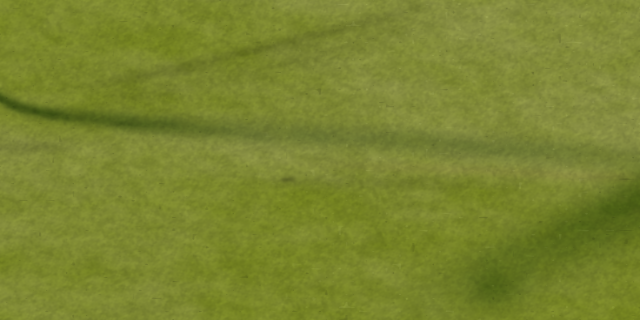
A Shadertoy shader for this texture:

```glsl
// A sunlit grassy slope with a shaded ditch, faint tracks and a soft corner shadow.

float hash(vec2 p) {
    vec3 q = fract(vec3(p.xyx) * 0.1031);
    q += dot(q, q.yzx + 33.33);
    return fract((q.x + q.y) * q.z);
}

float noise(vec2 p) {
    vec2 cell = floor(p), f = fract(p);
    f = f * f * (3.0 - 2.0 * f);
    return mix(mix(hash(cell), hash(cell + vec2(1, 0)), f.x),
               mix(hash(cell + vec2(0, 1)), hash(cell + vec2(1, 1)), f.x), f.y);
}

float fbm(vec2 p) {
    float sum = 0.0, amp = 0.5;
    for (int i = 0; i < 4; i++) {
        sum += amp * noise(p);
        p = mat2(1.6, 1.2, -1.2, 1.6) * p + 7.3;
        amp *= 0.5;
    }
    return sum / 0.9375;
}

// Soft bell profile, one at zero
float bell(float d, float width) {
    d /= width;
    return exp(-d * d);
}

void mainImage(out vec4 fragColor, in vec2 fragCoord) {
    vec2 p = fragCoord / iResolution.y;
    p.x *= 2.0 * iResolution.y / iResolution.x;

    // Broad patches, stretched along the slope
    float patches = fbm(vec2(p.x * 4.0, p.y * 11.0 + p.x) + 3.0) - 0.5;
    float tufts = fbm(vec2(p.x * 17.0, p.y * 30.0 + p.x * 4.0) + 19.0) - 0.5;
    vec2 q = p + 0.016 * vec2(tufts, patches);

    // Lush grass against paler, drier grass
    float dry = 0.22
        + 0.6 * smoothstep(0.3, 1.3, q.x) * smoothstep(0.35, 0.62, q.y)
        + 0.4 * bell(q.y - 0.57 + 0.04 * q.x, 0.11)
        + 0.28 * smoothstep(1.1, 0.1, q.x) * smoothstep(0.62, 0.45, q.y)
        + 0.9 * patches + 0.5 * tufts;
    vec3 color = mix(vec3(0.455, 0.512, 0.125), vec3(0.525, 0.555, 0.25),
                     clamp(dry, 0.0, 1.1));

    // Brownish terrace below the ditch, with a thin crease under it
    float terrace = bell(q.y - 0.525 + 0.04 * q.x, 0.018) * smoothstep(0.7, 1.5, q.x);
    color = mix(color, vec3(0.54, 0.53, 0.25), 0.45 * terrace);
    float crease = bell(q.y - 0.455 + 0.025 * q.x, 0.02) * smoothstep(0.75, 0.95, q.x);
    color *= 1.0 - 0.07 * crease * smoothstep(1.9, 1.3, q.x);

    // Faint tracks climbing to the right
    float track = q.y - 0.69 - 0.14 * q.x - 0.06 * q.x * q.x;
    float trackFade = smoothstep(0.1, 0.45, q.x) * smoothstep(1.55, 1.0, q.x);
    color *= 1.0 - trackFade * (0.13 * bell(track, 0.02) + 0.06 * bell(track + 0.06, 0.03));

    // Ditch: dark and narrow on the left, wide and weak on the right
    float ditch = q.y - 0.645 + 0.07 * q.x - 0.05 * exp(-12.0 * q.x);
    float ditchWidth = mix(0.022, 0.036, smoothstep(0.1, 1.1, q.x));
    float ditchDepth = mix(0.92, 0.6, smoothstep(0.3, 0.9, q.x))
        * mix(1.0, 0.65, smoothstep(1.5, 2.0, q.x));
    vec3 ditchColor = mix(vec3(0.25, 0.325, 0.08), vec3(0.36, 0.415, 0.165),
                          smoothstep(0.2, 1.0, q.x));
    color = mix(color, ditchColor, ditchDepth * bell(ditch, ditchWidth) * (1.0 + tufts));
    float sidePatch = bell(q.y - 0.545, 0.018) * smoothstep(0.28, 0.12, q.x);
    color *= 1.0 - 0.12 * sidePatch;

    // Soft shadow falling across the lower right
    float across = q.y - 0.04 - 0.42 * (q.x - 1.2);
    float shadow = 0.72 * bell(across, across > 0.0 ? 0.075 : 0.13)
        * smoothstep(1.1, 1.9, q.x);
    shadow += 0.5 * bell(length((q - vec2(1.55, 0.1)) * vec2(0.8, 1.0)), 0.065);
    shadow += 0.25 * bell(length(q - vec2(2.0, 0.37)), 0.1);
    color = mix(color, vec3(0.28, 0.36, 0.075),
                clamp(shadow * (1.0 + 0.9 * tufts), 0.0, 0.95));

    // Fine slanted grass grain
    vec2 blade = mat2(0.9, -0.4, 0.4, 0.9) * p;
    float grain = 0.6 * noise(blade * vec2(75.0, 100.0))
        + 0.4 * noise(blade * vec2(140.0, 165.0) + 41.0) - 0.5;
    color *= 1.0 + 0.17 * grain + 0.1 * tufts;

    // Sparse pale flecks and small dark hollows
    float speck = noise(p * vec2(48.0, 75.0) + 90.0);
    color += 0.045 * smoothstep(0.9, 1.0, speck) * smoothstep(0.5, 1.2, p.x);
    color *= 1.0 - 0.12 * smoothstep(0.08, 0.0, speck);
    float hollow = bell(length((q - vec2(0.9, 0.438)) * vec2(0.45, 1.0)), 0.009);
    color *= 1.0 - 0.25 * hollow;

    fragColor = vec4(color, 1.0);
}
```
